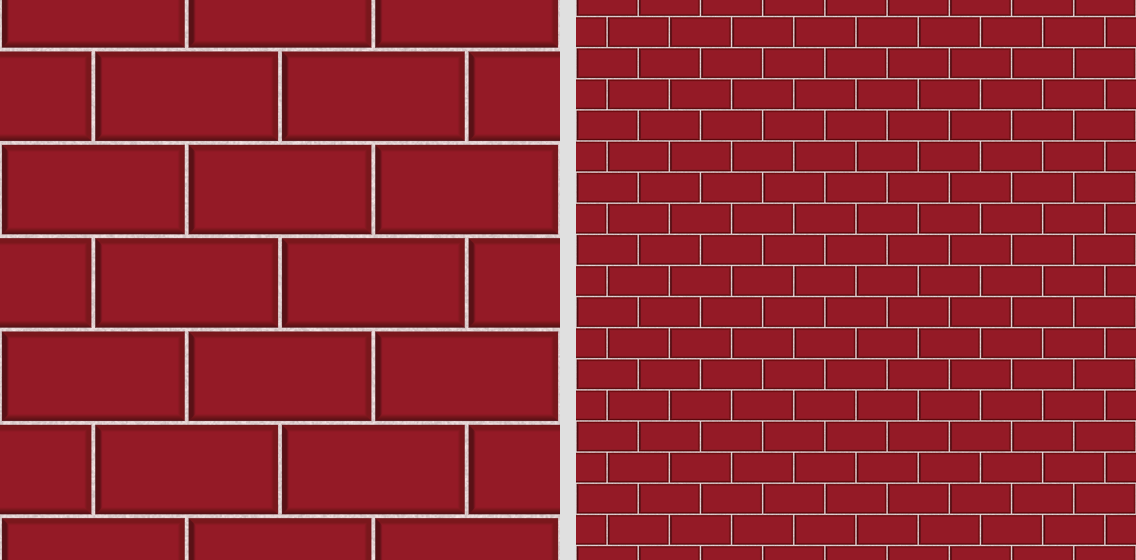
Left: one tile. Right: repeated 3 by 3.
This pattern is drawn by a Shadertoy shader. Its source:

```glsl
// Glossy red bevelled tiles in a running bond, three across and six down, with pale grainy grout.
// Each tile is a box distance: the nearest edge picks the bevel side, so corners are mitred,
// and the grout grain is value noise on a lattice that wraps with the canvas.

float hash(vec2 p) {
    vec3 q = fract(p.xyx * vec3(0.1031, 0.1030, 0.0973));
    q += dot(q, q.yzx + 33.33);
    return fract((q.x + q.y) * q.z);
}

// Value noise with a whole number of cells per canvas.
float wrappedNoise(vec2 uv, float cells) {
    vec2 p = uv * cells;
    vec2 i = floor(p);
    vec2 f = fract(p);
    f = f * f * (3.0 - 2.0 * f);
    vec2 a = mod(i, cells);
    vec2 b = mod(i + 1.0, cells);
    return mix(mix(hash(a), hash(vec2(b.x, a.y)), f.x),
               mix(hash(vec2(a.x, b.y)), hash(b), f.x), f.y);
}

vec3 groutColor(vec2 uv) {
    float grain = 0.6 * wrappedNoise(uv, 256.0) + 0.4 * wrappedNoise(uv, 420.0);
    return vec3(0.88, 0.82, 0.82) + 0.2 * (grain - 0.5);
}

// Lengths are in tile heights: a tile is 2 wide and 1 high, joints included.
vec3 tileColor(vec2 p, vec2 inset, float px) {
    vec3 face = vec3(0.58, 0.10, 0.15);
    vec3 lit = vec3(0.48, 0.09, 0.11);
    vec3 shaded = vec3(0.35, 0.065, 0.085);

    // Left and bottom slopes lie in shade, right and top catch some light.
    vec3 bottom = mix(shaded, lit, smoothstep(0.0, 0.06, inset.y));
    vec3 sideX = p.x < 1.0 ? shaded : lit;
    vec3 sideY = p.y < 0.5 ? bottom : lit;
    vec3 bevel = mix(sideX, sideY, smoothstep(-px, px, inset.x - inset.y));

    // The bevel rounds softly into the flat face and darkens at its rim.
    float depth = min(inset.x, inset.y);
    bevel *= mix(0.9, 1.0, smoothstep(0.0, 0.02, depth));
    return mix(bevel, face, smoothstep(0.042, 0.083, depth));
}

void mainImage(out vec4 fragColor, in vec2 fragCoord) {
    vec2 uv = fragCoord / iResolution.xy;
    float px = 6.0 / iResolution.y;

    // Running bond: every other course shifts by half a tile.
    float course = uv.y * 6.0 - 0.469;
    float shift = 0.5 * mod(floor(course) + 1.0, 2.0);
    vec2 p = vec2(2.0 * fract(uv.x * 3.0 + shift), fract(course));

    // Distance inside the tile from its vertical and horizontal edges.
    vec2 inset = min(p, vec2(2.0, 1.0) - p) - 0.0205;
    float cover = smoothstep(-0.75 * px, 0.75 * px, min(inset.x, inset.y));

    fragColor = vec4(mix(groutColor(uv), tileColor(p, inset, px), cover), 1.0);
}
```
